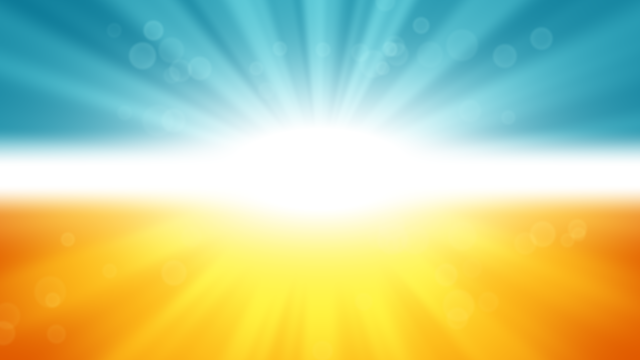
Reproduce this background procedurally as a Shadertoy shader.

```glsl
// Sunburst over a glowing horizon: teal sky above, golden ground below, soft bokeh.

#define GLOW_HEIGHT 0.014   // offset of the light source from mid canvas
#define SKY_GLOW 0.27       // reach of the white glow upward
#define GROUND_GLOW 0.20    // reach of the white glow downward
#define RAY_COUNT 16.0      // broad rays in a full turn
#define BOKEH_COUNT 28      // discs in each half
#define BOKEH_ALPHA 0.22

const vec3 DEEP_TEAL = vec3(0.02, 0.45, 0.57);
const vec3 BRIGHT_CYAN = vec3(0.30, 0.80, 0.86);
const vec3 EMBER = vec3(0.88, 0.35, 0.00);
const vec3 GOLD = vec3(0.99, 0.72, 0.09);
const vec3 YELLOW = vec3(1.00, 0.95, 0.23);

float hash(float n) {
    return fract(sin(n * 127.1 + 11.7) * 43758.5453);
}

float noise(float x) {
    float cell = floor(x);
    float t = fract(x);
    return mix(hash(cell), hash(cell + 1.0), t * t * (3.0 - 2.0 * t));
}

// Broad regular beams mixed with finer uneven ones, from 0 to 1
float sunRays(vec2 p, float seed) {
    float angle = atan(p.x, abs(p.y) + 0.0001);
    float broad = smoothstep(0.15, 0.85, 0.5 + 0.5 * cos(angle * RAY_COUNT));
    float fine = noise(angle * 17.0 + seed);
    return mix(broad, fine, 0.4);
}

// Soft discs with a slightly brighter rim, scattered over one half
float bokeh(vec2 p, float seed, float spread) {
    float light = 0.0;
    for (int i = 0; i < BOKEH_COUNT; i++) {
        float id = float(i) * 3.7 + seed;
        float across = hash(id) * 2.0 - 1.0;
        vec2 center = vec2(across * spread, mix(0.13, 0.49, hash(id + 0.9)));
        float radius = mix(0.020, 0.046, pow(hash(id + 1.8), 1.5));
        float d = length(vec2(p.x, abs(p.y)) - center);
        float disc = 1.0 - smoothstep(radius - 0.007, radius + 0.004, d);
        float rim = mix(0.7, 1.0, smoothstep(0.4, 0.9, d / radius));
        light += disc * rim * mix(0.35, 1.0, hash(id + 2.6));
    }
    return min(light, 1.8) * BOKEH_ALPHA;
}

// White light: an oval glow joined with a band along the horizon
float whiteLight(vec2 p, float stretch, float reach, vec2 bandEdge) {
    float r = length(p * vec2(stretch, 1.0)) / reach;
    float glow = min(1.25 * exp(-r * r), 1.0);
    float band = 1.0 - smoothstep(bandEdge.x, bandEdge.y, abs(p.y));
    return 1.0 - (1.0 - glow) * (1.0 - band);
}

vec3 skyColor(vec2 p) {
    float rays = sunRays(p, 3.0);
    float middle = exp(-3.0 * p.x * p.x);
    float haze = smoothstep(0.42, 0.10, p.y);
    float light = 0.45 * middle + 0.40 * rays + 0.25 * haze;
    vec3 color = mix(DEEP_TEAL, BRIGHT_CYAN, clamp(light, 0.0, 1.0));
    color = mix(color, vec3(0.72, 0.98, 0.98), 0.22 * rays * middle);
    color = mix(color, vec3(0.65, 0.97, 0.97), bokeh(p, 5.0, 0.62));
    return mix(color, vec3(1.0), whiteLight(p, 0.5, SKY_GLOW, vec2(0.02, 0.135)));
}

vec3 groundColor(vec2 p) {
    float rays = sunRays(p, 41.0);
    float q = length(p * vec2(0.80, 0.85)) - 0.09 * (rays - 0.5);
    vec3 color = mix(YELLOW, GOLD, smoothstep(0.27, 0.57, q));
    color = mix(color, EMBER, smoothstep(0.50, 0.88, q));
    // Pale haze where the ground meets the horizon
    color = mix(color, vec3(1.0, 0.88, 0.55), 0.35 * smoothstep(-0.24, -0.08, p.y));
    color = mix(color, vec3(1.0, 0.93, 0.45), bokeh(p, 67.0, 0.88));
    return mix(color, vec3(1.0), whiteLight(p, 0.45, GROUND_GLOW, vec2(0.025, 0.12)));
}

void mainImage(out vec4 fragColor, in vec2 fragCoord) {
    vec2 p = (fragCoord - 0.5 * iResolution.xy) / iResolution.y;
    p.y -= GLOW_HEIGHT;

    vec3 color = mix(groundColor(p), skyColor(p), smoothstep(-0.01, 0.01, p.y));
    fragColor = vec4(clamp(color, 0.0, 1.0), 1.0);
}
```
